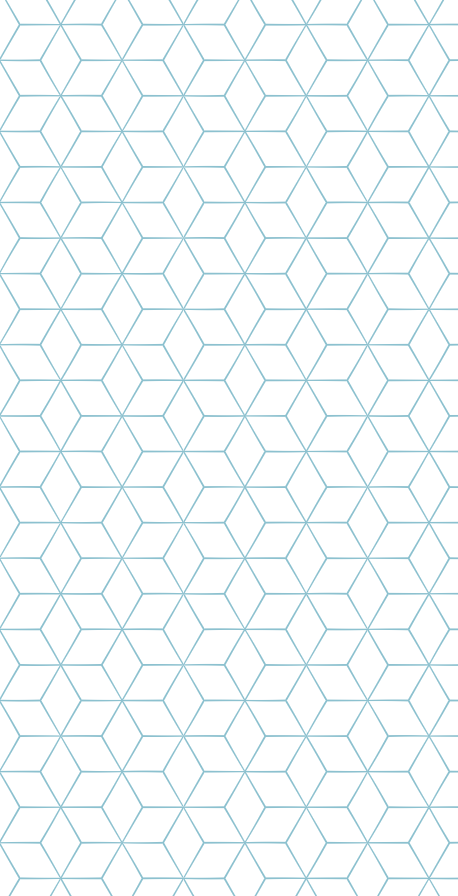
Write a Shadertoy shader that draws this pattern.

```glsl
// Thin blue rhombus lattice of six-spoked stars on white
#define CELL vec2(0.1370, 0.0794)        // star spacing, in canvas heights
#define FIRST_STAR vec2(0.0678, 0.9725)  // centre of the top left star
#define LINE_WIDTH 0.00178
#define TAPER 0.16                       // thinner at stars, thicker at joints
#define WOBBLE 0.0005                    // bow of each hand-drawn spoke
#define UNEVEN 0.22                      // width change between spokes
#define LINE_COLOR vec3(0.55, 0.755, 0.81)
#define PAPER_COLOR vec3(1.0)

const float SIXTH_TURN = 1.04719755;
const float SQRT3 = 1.7320508;

float hash(vec3 p) {
    p = fract(p * vec3(0.1031, 0.1137, 0.0973));
    p += dot(p, p.yzx + 33.33);
    return fract((p.x + p.y) * p.z);
}

// Share of a pixel covered by a band of the given width
float bandCoverage(float dist, float width, float pixel) {
    float top = min(dist + 0.5 * pixel, 0.5 * width);
    float bottom = max(dist - 0.5 * pixel, -0.5 * width);
    return clamp((top - bottom) / pixel, 0.0, 1.0);
}

void mainImage(out vec4 fragColor, in vec2 fragCoord) {
    float pixel = 1.0 / iResolution.y;
    vec2 grid = (fragCoord * pixel - FIRST_STAR) / CELL;

    // Nearest star of two interleaved grids, in regular hexagon space
    vec2 toUnits = CELL.y * vec2(SQRT3, 1.0);
    vec2 idA = floor(grid + 0.5);
    vec2 idB = floor(grid) + 0.5;
    vec2 a = (grid - idA) * toUnits;
    vec2 b = (grid - idB) * toUnits;
    bool useA = dot(a, a) < dot(b, b);
    vec2 p = useA ? a : b;
    vec2 star = useA ? idA : idB;

    // Fold the six spokes onto one
    float spoke = floor(atan(p.y, p.x) / SIXTH_TURN + 0.5);
    float angle = spoke * SIXTH_TURN;
    vec2 dir = vec2(cos(angle), sin(angle));
    vec2 q = vec2(dot(p, dir), dot(p, vec2(-dir.y, dir.x)));
    float along = clamp(q.x * SQRT3 / CELL.y, 0.0, 1.0);

    // Slight bow and uneven stroke on each spoke
    vec3 seed = vec3(star * 2.0 + 80.0, mod(spoke + 6.0, 6.0) + 1.0);
    float bow = (hash(seed) - 0.5) * WOBBLE * sin(along * 3.0 * SIXTH_TURN);
    float uneven = (hash(seed + 17.0) - 0.5) * UNEVEN * (1.0 - along);
    float width = LINE_WIDTH * (1.0 + TAPER * (2.0 * along - 1.0) + uneven);

    float ink = bandCoverage(q.y + bow, width, pixel);
    fragColor = vec4(mix(PAPER_COLOR, LINE_COLOR, ink), 1.0);
}
```
